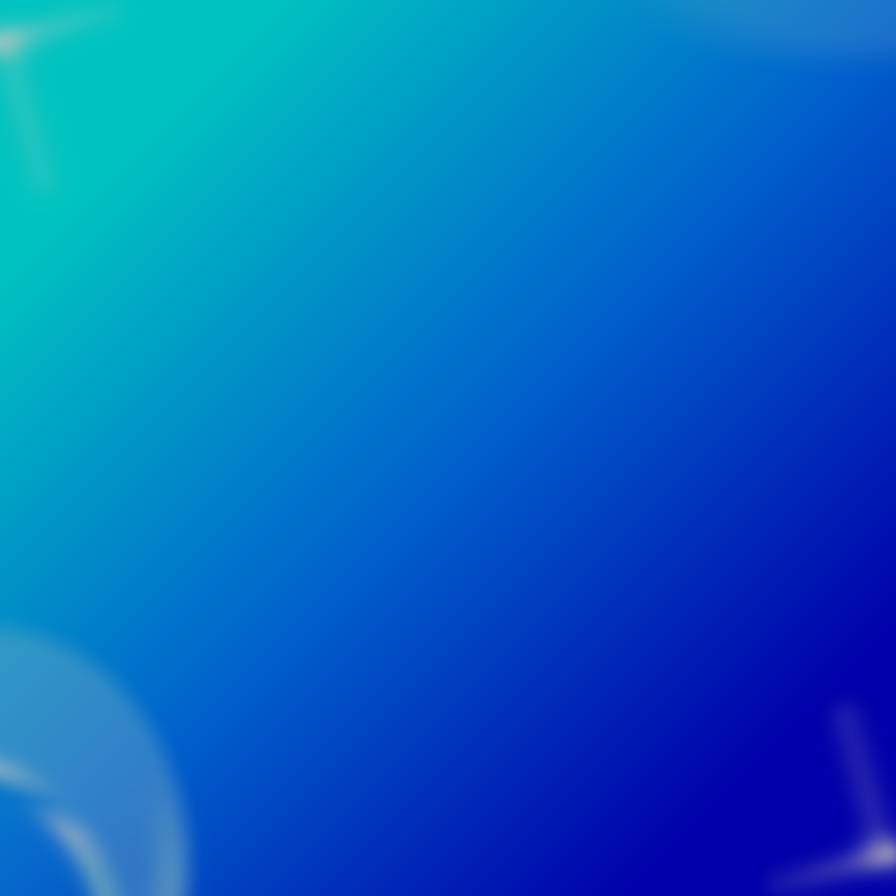
Write a Shadertoy shader that draws this background.

```glsl
// A diagonal teal-to-navy gradient with blurred, pale translucent forms at its corners:
// a crescent, a faint oval and two pairs of soft strands. Each form is a distance
// function turned into a coverage value, then mixed over the gradient.

const vec3 TEAL = vec3(0.0, 0.765, 0.750);
const vec3 BLUE = vec3(0.0, 0.392, 0.800);
const vec3 NAVY = vec3(0.0, 0.0, 0.665);
const vec3 HAZE = vec3(0.52, 0.70, 0.76);
const vec3 CREAM = vec3(0.80, 0.78, 0.76);
const vec3 MINT = vec3(0.56, 0.77, 0.72);

const float GRADIENT_START = 0.15;
const float GRADIENT_END = 0.85;

const vec2 DISC_CENTER = vec2(-0.020, 0.036);
const vec2 DISC_RADII = vec2(0.230, 0.265);
const vec2 CUT_CENTER = vec2(-0.117, -0.081);
const float CUT_RADIUS = 0.247;
const vec2 OVAL_CENTER = vec2(0.965, 1.015);
const vec2 OVAL_RADII = vec2(0.220, 0.078);

// Teal through blue to navy, running from upper left to lower right.
vec3 diagonalGradient(vec2 uv) {
    float t = 0.5 * (uv.x + 1.0 - uv.y);
    float s = 2.0 * clamp((t - GRADIENT_START) / (GRADIENT_END - GRADIENT_START), 0.0, 1.0);
    return s < 1.0 ? mix(TEAL, BLUE, s) : mix(BLUE, NAVY, s - 1.0);
}

// Approximate signed distance to an axis-aligned ellipse.
float ellipseDistance(vec2 p, vec2 radii) {
    return (length(p / radii) - 1.0) * min(radii.x, radii.y);
}

// Full inside an edge, fading to zero across a soft border.
float softFill(float dist, float blur) {
    return 1.0 - smoothstep(-blur, blur, dist);
}

float bell(float x, float width) {
    x /= width;
    return exp(-x * x);
}

// Blurred line whose strength varies from a to b.
float strand(vec2 p, vec2 a, vec2 b, float width, float strengthA, float strengthB) {
    vec2 ab = b - a;
    float h = clamp(dot(p - a, ab) / dot(ab, ab), 0.0, 1.0);
    return bell(length(p - a - ab * h), width) * mix(strengthA, strengthB, h);
}

// Two faint strands and a bright knot, reaching inward from the upper left.
float cornerWisps(vec2 p) {
    float wisps = strand(p, vec2(0.0, 0.954), vec2(0.120, 0.986), 0.017, 0.33, 0.10);
    wisps += strand(p, vec2(0.012, 0.930), vec2(0.047, 0.803), 0.020, 0.16, 0.13);
    return wisps + 0.30 * bell(length((p - vec2(0.004, 0.953)) * vec2(0.7, 1.0)), 0.021);
}

void mainImage(out vec4 fragColor, in vec2 fragCoord) {
    vec2 uv = fragCoord / iResolution.xy;
    vec3 color = diagonalGradient(uv);

    // Faint oval at the upper right.
    float oval = softFill(ellipseDistance(uv - OVAL_CENTER, OVAL_RADII), 0.027);
    color = mix(color, HAZE, 0.20 * oval);

    // Crescent at the lower left: a hazy disc minus an inner circle.
    float discDistance = ellipseDistance(uv - DISC_CENTER, DISC_RADII);
    float cutDistance = length(uv - CUT_CENTER) - CUT_RADIUS;
    float disc = softFill(discDistance, 0.018);
    float crescent = disc * smoothstep(-0.022, 0.020, cutDistance);
    color = mix(color, HAZE, disc * 0.04 + crescent * 0.32);

    // Mint light on the lower part of the outer rim.
    float rim = bell(discDistance + 0.020, 0.022) * (1.0 - smoothstep(0.0, 0.16, uv.y));
    color = mix(color, MINT, 0.32 * rim);

    // Broken highlight along the inner edge, turning from cream to mint downwards.
    float upperGlint = bell(uv.y - 0.145, 0.024);
    float lowerGlint = 1.0 - smoothstep(0.065, 0.115, uv.y);
    float glints = bell(cutDistance, 0.019) * max(upperGlint, lowerGlint);
    vec3 glintColor = mix(MINT, CREAM, smoothstep(0.015, 0.075, uv.y));
    color = mix(color, glintColor, 0.48 * glints);

    // Matching wisps at opposite corners.
    color = mix(color, CREAM, min(cornerWisps(uv), 0.7));
    color = mix(color, CREAM, min(cornerWisps(vec2(0.992, 1.0) - uv), 0.7));

    fragColor = vec4(color, 1.0);
}
```
